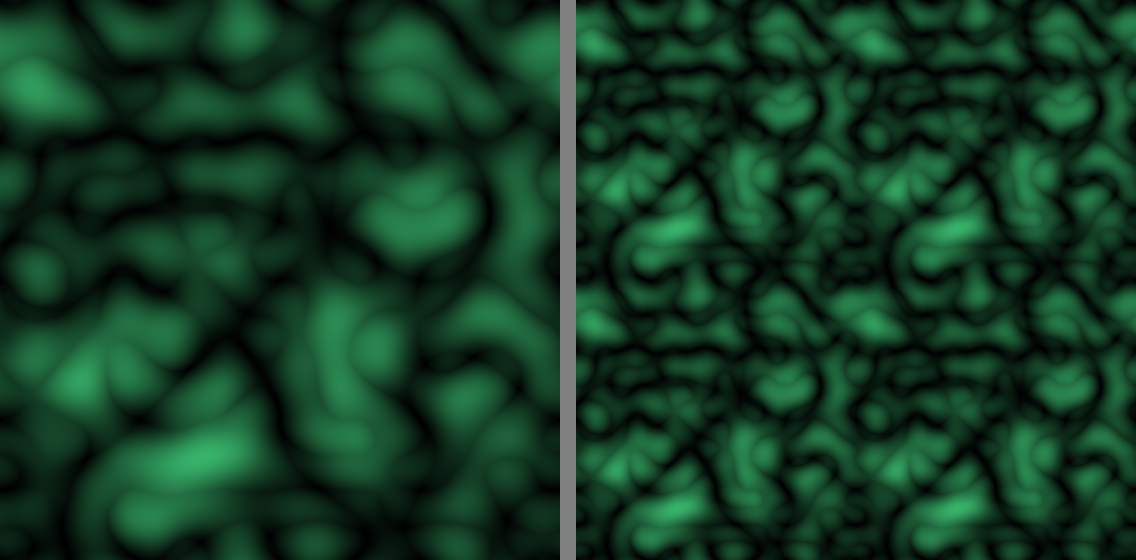
Left, the tile; right, the same tile 2 across and 2 down.
Give the GLSL for this texture, as a WebGL 2 fragment shader.

```glsl
#version 300 es
precision highp float;
// Soft green clouds parted by dark winding valleys.
// Two octaves of wrapping gradient noise are folded at zero and summed,
// then the sum is scaled into one green tint over black.

uniform vec2 u_resolution;
out vec4 fragColor;

// Unit gradient for one lattice corner; directions lean towards one diagonal.
vec2 cornerGradient(vec2 corner, float period) {
    uvec2 c = uvec2(mod(corner, period));
    uint h = (c.x + 37u) * 1597334677u ^ (c.y + 11u) * 3812015801u ^ uint(period) * 2654435769u;
    h = (h ^ (h >> 16)) * 2246822519u;
    h = (h ^ (h >> 13)) * 3266489917u;
    h ^= h >> 16;
    float angle = 6.28319 * float(h & 65535u) / 65536.0;
    angle -= 0.25 * sin(2.0 * (angle - 1.1));
    return vec2(cos(angle), sin(angle));
}

// Signed gradient noise that repeats after a whole number of cells.
float gradientNoise(vec2 uv, float period) {
    vec2 p = uv * period;
    vec2 cell = floor(p), f = p - cell;
    vec2 blend = f * f * f * (f * (f * 6.0 - 15.0) + 10.0);
    vec2 right = vec2(1, 0), up = vec2(0, 1), diagonal = vec2(1);
    float a = dot(cornerGradient(cell, period), f);
    float b = dot(cornerGradient(cell + right, period), f - right);
    float c = dot(cornerGradient(cell + up, period), f - up);
    float d = dot(cornerGradient(cell + diagonal, period), f - diagonal);
    return mix(mix(a, b, blend.x), mix(c, d, blend.x), blend.y);
}

// Sum of folded octaves; the fold is rounded just enough to smooth its edge.
float turbulence(vec2 uv) {
    float sum = 0.0, weight = 1.0, period = 4.0;
    for (int octave = 0; octave < 2; octave++) {
        float n = gradientNoise(uv, period);
        sum += weight * (sqrt(n * n + 0.00004) - 0.0063);
        weight *= 0.55;
        period *= 2.0;
    }
    return sum;
}

void main() {
    vec2 uv = gl_FragCoord.xy / u_resolution;
    float light = turbulence(uv) * 0.91;
    fragColor = vec4(light * vec3(0.31, 1.0, 0.595), 1.0);
}
```
